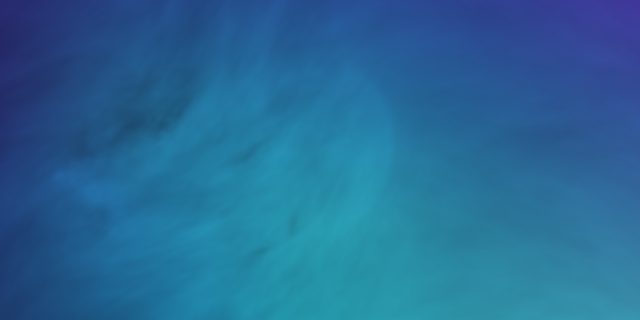
A Shadertoy shader for this background:

```glsl
// Draws a misty blue and teal backdrop with violet corners, mottled smoke and dark wisps.
#define SMOKE_SCALE 8.0
#define SMOKE_WARP 0.5
#define SMOKE_CONTRAST 0.16
#define WISP_STRENGTH 0.27
#define WISP_RAGGEDNESS 0.07
#define HAZE_STRENGTH 0.055

// Catmull-Rom curve between b and c
vec3 spline(vec3 a, vec3 b, vec3 c, vec3 d, float t) {
    return b + 0.5 * t * (c - a + t * (2.0 * a - 5.0 * b + 4.0 * c - d
         + t * (3.0 * (b - c) + d - a)));
}

// Smooth horizontal gradient through five evenly spaced colours
vec3 colourRow(float x, vec3 a, vec3 b, vec3 c, vec3 d, vec3 e) {
    float s = clamp(x, 0.0, 1.0) * 4.0;
    if (s < 1.0) return spline(2.0 * a - b, a, b, c, s);
    if (s < 2.0) return spline(a, b, c, d, s - 1.0);
    if (s < 3.0) return spline(b, c, d, e, s - 2.0);
    return spline(c, d, e, 2.0 * e - d, s - 3.0);
}

// Four colour rows blended from bottom to top
vec3 meshGradient(vec2 uv) {
    vec3 bottom = colourRow(uv.x, vec3(0.11, 0.22, 0.41), vec3(0.11, 0.43, 0.59),
        vec3(0.14, 0.60, 0.67), vec3(0.18, 0.57, 0.65), vec3(0.22, 0.57, 0.67));
    vec3 lower = colourRow(uv.x, vec3(0.12, 0.24, 0.46), vec3(0.13, 0.47, 0.63),
        vec3(0.15, 0.58, 0.67), vec3(0.16, 0.48, 0.61), vec3(0.20, 0.43, 0.62));
    vec3 upper = colourRow(uv.x, vec3(0.14, 0.18, 0.42), vec3(0.13, 0.41, 0.58),
        vec3(0.14, 0.47, 0.64), vec3(0.15, 0.37, 0.58), vec3(0.20, 0.32, 0.60));
    vec3 top = colourRow(uv.x, vec3(0.15, 0.15, 0.41), vec3(0.14, 0.28, 0.52),
        vec3(0.15, 0.31, 0.57), vec3(0.18, 0.26, 0.57), vec3(0.25, 0.21, 0.60));
    float s = clamp(uv.y, 0.0, 1.0) * 3.0;
    if (s < 1.0) return spline(2.0 * bottom - lower, bottom, lower, upper, s);
    if (s < 2.0) return spline(bottom, lower, upper, top, s - 1.0);
    return spline(lower, upper, top, 2.0 * top - upper, s - 2.0);
}

mat2 rotation(float angle) {
    float c = cos(angle), s = sin(angle);
    return mat2(c, -s, s, c);
}

float hash(vec2 cell) {
    vec3 h = fract(cell.xyx * 0.1031);
    h += dot(h, h.yzx + 33.33);
    return fract((h.x + h.y) * h.z);
}

// Smooth value noise, -1 to 1
float noise(vec2 p) {
    vec2 cell = floor(p), f = fract(p);
    f = f * f * (3.0 - 2.0 * f);
    float low = mix(hash(cell), hash(cell + vec2(1.0, 0.0)), f.x);
    float high = mix(hash(cell + vec2(0.0, 1.0)), hash(cell + 1.0), f.x);
    return 2.0 * mix(low, high, f.y) - 1.0;
}

// Layered noise bent by slow sines
float smoke(vec2 p) {
    p += SMOKE_WARP * sin(p.yx * 0.9 + vec2(1.7, 4.1)) + 40.0;
    float sum = 0.0, weight = 0.5;
    for (int i = 0; i < 4; i++) {
        sum += weight * noise(p);
        p = rotation(0.35) * p * 1.9 + 7.3;
        weight *= 0.6;
    }
    return sum;
}

// Soft ellipse with its long axis turned by angle
float softSpot(vec2 p, vec2 centre, vec2 radius, float angle) {
    vec2 d = rotation(angle) * (p - centre) / radius;
    return exp(-dot(d, d));
}

void mainImage(out vec4 fragColor, in vec2 fragCoord) {
    vec2 uv = fragCoord / iResolution.xy;
    vec2 p = uv * vec2(2.0, 1.0);
    vec3 colour = meshGradient(uv);

    // Smoke rises to the right on the left side and flattens on the right
    float rightSide = smoothstep(1.0, 1.5, p.x);
    float rising = smoke(rotation(0.75) * p * vec2(0.65, 1.3) * SMOKE_SCALE);
    float flatter = smoke(rotation(-0.2) * p * vec2(0.7, 1.4) * SMOKE_SCALE + 5.0);
    float cloud = mix(rising, 0.7 * flatter, rightSide);
    float calm = mix(0.6, 1.0, softSpot(p, vec2(0.45, 0.5), vec2(0.6, 0.6), 0.0));
    colour *= 1.0 + SMOKE_CONTRAST * calm * cloud * vec3(0.7, 1.0, 0.8);

    // Ragged dark wisps
    vec2 ragged = p + WISP_RAGGEDNESS * vec2(rising, flatter);
    vec2 frayed = mix(p, ragged, 0.3);
    float wisp = 0.75 * softSpot(ragged, vec2(0.42, 0.62), vec2(0.15, 0.075), 0.3);
    wisp += 0.40 * softSpot(ragged, vec2(0.25, 0.54), vec2(0.08, 0.035), 1.1);
    wisp += 0.45 * softSpot(ragged, vec2(0.52, 0.60), vec2(0.05, 0.03), -0.5);
    wisp += 0.42 * softSpot(frayed, vec2(0.785, 0.535), vec2(0.085, 0.015), 0.6);
    wisp += 0.38 * softSpot(frayed, vec2(0.915, 0.29), vec2(0.045, 0.016), 1.45);
    wisp += 0.36 * softSpot(frayed, vec2(0.82, 0.21), vec2(0.06, 0.014), 0.5);
    wisp += 0.20 * softSpot(ragged, vec2(1.70, 0.55), vec2(0.16, 0.05), -0.3);
    colour *= 1.0 - WISP_STRENGTH * wisp * (1.0 - 0.6 * rising) * vec3(0.5, 1.0, 0.9);

    // Blue glow low on the left
    float glow = softSpot(ragged, vec2(0.33, 0.36), vec2(0.16, 0.07), -1.0);
    colour += glow * (1.0 + 0.6 * rising) * vec3(0.01, 0.04, 0.07);

    // Pale haze ending in a rounded edge right of the middle
    float edge = 1.0 - smoothstep(-0.02, 0.02, length(frayed - vec2(0.93, 0.55)) - 0.305);
    float haze = edge * softSpot(p, vec2(1.17, 0.54), vec2(0.2, 0.22), 0.0);
    colour += HAZE_STRENGTH * haze * vec3(0.1, 0.8, 0.8);

    fragColor = vec4(clamp(colour, 0.0, 1.0), 1.0);
}
```
